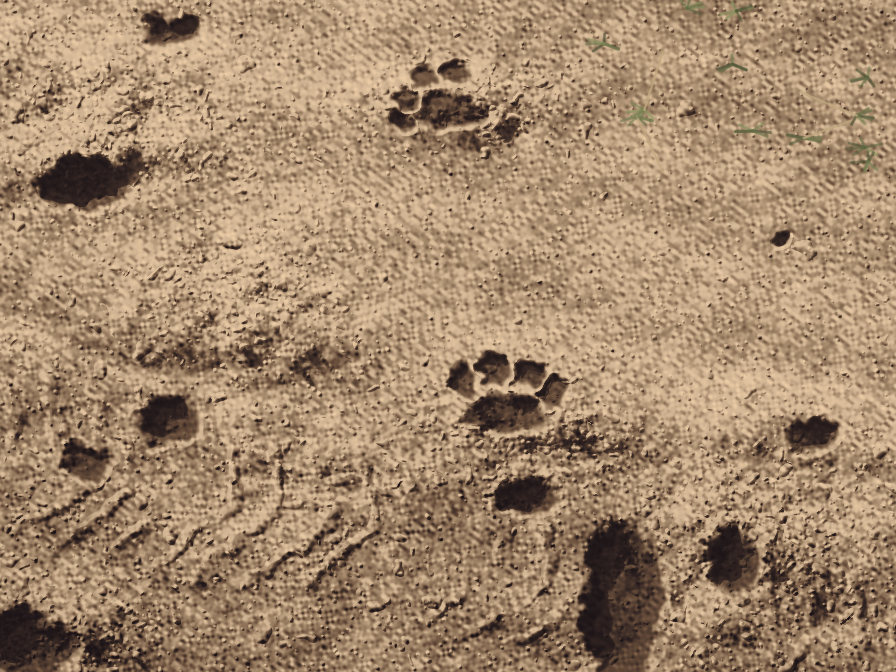
This texture is drawn by a Shadertoy shader. Its source:

```glsl
// Sunlit trampled sand with tyre tread, paw prints, burrows, clods and sparse grass.
const vec2 TO_LIGHT = vec2(-0.6, 0.8);
const float SUN_SLOPE = 0.6;
const vec3 GRASS = vec3(0.42, 0.45, 0.29), STRAW = vec3(0.76, 0.66, 0.50);
// Sand tones from deep shadow to sunlit crest
const vec3 SAND[6] = vec3[6](
    vec3(0.11, 0.08, 0.09), vec3(0.23, 0.17, 0.15), vec3(0.39, 0.29, 0.22),
    vec3(0.55, 0.44, 0.34), vec3(0.67, 0.56, 0.44), vec3(0.81, 0.70, 0.57));
// Centre and radii of hollows, then of crumbled ground
const vec4 HOLLOWS[10] = vec4[10](
    vec4(0.252, 0.372, 0.047, 0.038), vec4(0.127, 0.311, 0.038, 0.026),
    vec4(0.125, 0.725, 0.07, 0.042), vec4(0.257, 0.957, 0.042, 0.022),
    vec4(0.925, 0.10, 0.06, 0.12), vec4(0.03, 0.045, 0.08, 0.055),
    vec4(1.207, 0.354, 0.035, 0.025), vec4(1.167, 0.648, 0.015, 0.017),
    vec4(1.09, 0.165, 0.04, 0.05), vec4(0.79, 0.262, 0.045, 0.03));
const vec4 CRUMBLED[6] = vec4[6](
    vec4(0.35, 0.55, 0.15, 0.09), vec4(0.16, 0.81, 0.17, 0.11),
    vec4(1.11, 0.18, 0.20, 0.15), vec4(0.80, 0.34, 0.16, 0.08),
    vec4(0.69, 0.85, 0.13, 0.05), vec4(0.08, 0.06, 0.17, 0.09));

float hash(vec2 p) { return fract(sin(dot(p, vec2(127.1, 311.7))) * 43758.5453); }

float noise(vec2 p) {
    vec2 i = floor(p), f = fract(p);
    f = f * f * (3.0 - 2.0 * f);
    return mix(mix(hash(i), hash(i + vec2(1, 0)), f.x),
               mix(hash(i + vec2(0, 1)), hash(i + vec2(1, 1)), f.x), f.y);
}

float fbm(vec2 p) {
    float sum = 0.0, amp = 0.5;
    for (int i = 0; i < 5; i++, amp *= 0.5) {
        sum += amp * noise(p);
        p = mat2(1.6, 1.2, -1.2, 1.6) * p + 7.3;
    }
    return sum;
}

// Rounded lumps, at most one in each cell
float lumps(vec2 p, float freq, float density) {
    vec2 q = mat2(0.8, 0.6, -0.6, 0.8) * p * freq, cell = floor(q);
    vec2 jitter = vec2(hash(cell + 3.1), hash(cell + 8.7)) - 0.5;
    float radius = mix(0.14, 0.36, hash(cell + 5.3));
    float d = length(q - cell - 0.5 - 0.35 * jitter) / radius;
    return max(1.0 - d * d, 0.0) * radius / freq * step(hash(cell), density);
}

float hollow(vec2 p, vec2 centre, vec2 radii) {
    return min(radii.x, radii.y) * smoothstep(1.2, 0.5, length((p - centre) / radii));
}

float paw(vec2 p, vec2 centre, float size, float firstAngle) {
    float depth = 0.8 * hollow(p, centre, size * vec2(1.0, 0.5));
    for (int i = 0; i < 4; i++) {
        float a = firstAngle - 0.62 * float(i);
        vec2 toe = centre + size * vec2(1.2 * cos(a), sin(a));
        depth = max(depth, hollow(p, toe, size * vec2(0.36, 0.34)));
    }
    return depth;
}

float hollows(vec2 p) {
    float depth = max(paw(p, vec2(0.755, 0.385), 0.068, 2.4), paw(p, vec2(0.668, 0.835), 0.058, 3.3));
    for (int i = 0; i < 10; i++) depth = max(depth, hollow(p, HOLLOWS[i].xy, HOLLOWS[i].zw));
    return depth;
}

// Hooked ribs joined by short rungs, worn away in patches
float tread(vec2 p) {
    float bend = 0.34 - 0.24 * p.x, v = p.y - bend;
    float u = p.x + 0.2 * v + 0.65 * (sqrt(v * v + 0.0004) - v);
    float rib = smoothstep(0.25, 0.02, abs(fract(u / 0.066) - 0.5));
    float rung = smoothstep(0.28, 0.04, abs(fract(v / 0.046) - 0.5));
    rung *= smoothstep(0.18, 0.05, abs(p.x - 0.48)) * smoothstep(-0.02, 0.02, v);
    float area = smoothstep(-0.17, -0.05, v) * smoothstep(0.15, 0.08, v);
    area *= max(smoothstep(0.88, 0.8, p.x), smoothstep(1.1, 1.16, p.x));
    return area * smoothstep(0.28, 0.62, noise(p * 16.0 + 4.0)) * max(rib, 0.6 * rung);
}

vec2 ragged(vec2 p) {
    vec2 a = vec2(noise(p * 28.0), noise(p * 28.0 + 19.0)) - 0.5;
    return p + 0.02 * a + 0.011 * (vec2(noise(p * 75.0), noise(p * 75.0 + 31.0)) - 0.5);
}

float height(vec2 p) {
    vec2 w = ragged(p);
    // Sunken wheel track below a slanted rim
    float rim = w.y - 0.55 + 0.2 * w.x + 0.06 * (noise(p * 6.0) - 0.5);
    float rough = 0.22 * smoothstep(0.05, -0.1, rim);
    for (int i = 0; i < 6; i++) {
        vec2 d = (p - CRUMBLED[i].xy) / CRUMBLED[i].zw;
        rough = max(rough, exp(-dot(d, d)));
    }
    float h = fbm(p * 13.0) * (0.02 + 0.075 * rough);
    h += 0.8 * lumps(w, 30.0, 0.5 * rough) + lumps(w + 0.37, 55.0, 0.05 + 0.6 * rough);
    h += lumps(p, 95.0, 0.14 + 0.4 * rough);
    h += 0.016 * smoothstep(-0.05, 0.02, rim) + 0.005 * sin(rim * 38.0);
    return h + 0.0095 * tread(w) - hollows(w);
}

float castShadow(vec2 p, float ground) {
    float excess = 0.0, offset = noise(p * 190.0);
    for (int i = 1; i <= 9; i++) {
        float s = 0.008 * (float(i) - 0.7 * offset);
        excess = max(excess, height(p + TO_LIGHT * s) - ground - SUN_SLOPE * s);
    }
    return smoothstep(0.0, 0.007, excess);
}

float stroke(vec2 p, vec2 a, vec2 b, float width) {
    vec2 d = b - a;
    return smoothstep(width, 0.2 * width, length(p - a - d * clamp(dot(p - a, d) / dot(d, d), 0.0, 1.0)));
}

void mainImage(out vec4 fragColor, in vec2 fragCoord) {
    vec2 p = fragCoord / iResolution.y, q = mat2(0.8, 0.6, -0.6, 0.8) * p * 185.0;
    float ground = height(p), slope = (ground - height(p + TO_LIGHT * 0.003)) / 0.003;
    // Sunlight, grains, shaded hollows and cast shadows
    float tone = mix(0.70, 0.87, smoothstep(0.2, 0.65, p.y + 0.12 * p.x));
    tone += 0.3 * (fbm(p * 4.0) - 0.48) + clamp(0.5 * slope, -0.5, 0.24);
    tone += 0.46 * (noise(q) - noise(q + vec2(0.0, 1.0))) + 0.14 * (noise(q * 0.45) - 0.5);
    tone *= 1.0 - 0.6 * smoothstep(0.002, 0.02, hollows(ragged(p)));
    tone *= mix(1.0, 0.36, castShadow(p, ground));
    vec3 colour = SAND[0];
    for (int i = 1; i < 6; i++) colour = mix(colour, SAND[i], clamp(tone * 5.0 - float(i - 1), 0.0, 1.0));
    colour *= 1.0 + 0.35 * clamp(tone - 1.0, 0.0, 0.4);
    // Grass tufts and dry stalks at the upper right
    for (int i = 0; i < 12; i++) {
        float k = float(i);
        vec2 root = vec2(1.34 - 0.5 * pow(hash(vec2(k, 1.0)), 1.6), 0.74 + 0.26 * hash(vec2(k, 2.0)));
        for (int j = 0; j < 6; j++) {
            float a = 6.283 * hash(vec2(k, float(j) + 5.0));
            vec2 tip = root + 0.02 * vec2(1.3 * cos(a), 0.7 * sin(a));
            colour = mix(colour, GRASS * (0.6 + 0.7 * hash(vec2(a, k))), 0.65 * stroke(p, root, tip, 0.0035));
        }
        vec2 stalk = root + 0.09 * vec2(cos(k * 2.4), sin(k * 2.4));
        colour = mix(colour, STRAW, 0.8 * step(8.0, k) * stroke(p, root, stalk, 0.003));
    }
    fragColor = vec4(colour, 1.0);
}
```
